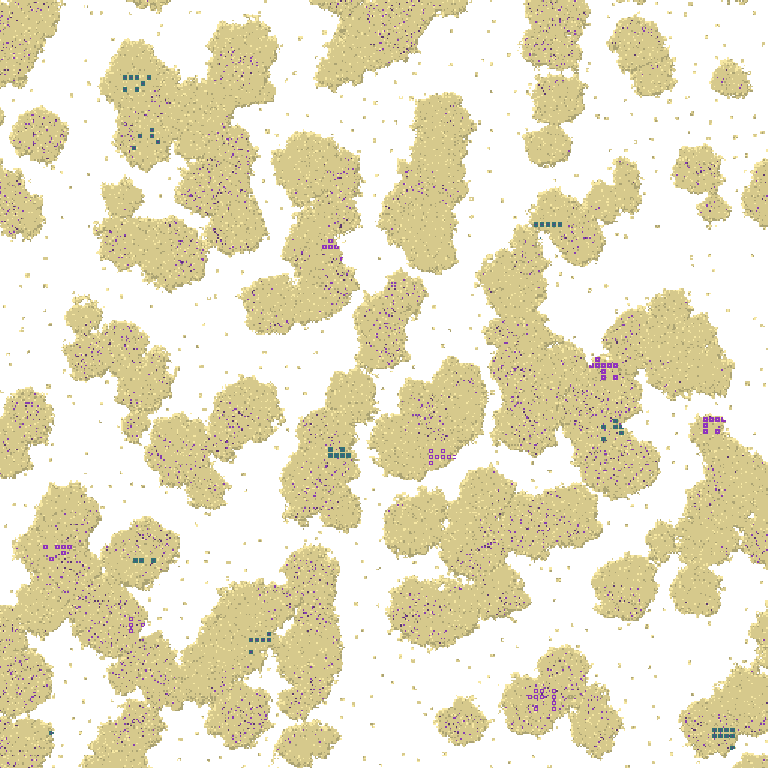
This texture is drawn by a Shadertoy shader. Its source:

```glsl
// Top-down block map of sandy floating islands with purple growth, ruins and stray rocks on white.

float hash(vec2 p) {
    vec3 q = fract(vec3(p.xyx) * 0.1031);
    q += dot(q, q.yzx + 33.33);
    return fract((q.x + q.y) * q.z);
}

vec2 hash2(vec2 p) {
    return vec2(hash(p + 57.3), hash(p + 113.9));
}

float noise(vec2 p) {
    vec2 i = floor(p), f = fract(p);
    f = f * f * (3.0 - 2.0 * f);
    return mix(mix(hash(i), hash(i + vec2(1, 0)), f.x),
               mix(hash(i + vec2(0, 1)), hash(i + vec2(1, 1)), f.x), f.y);
}

// Depth inside the islands in blocks: each is a bent chain of overlapping discs.
float islandDepth(vec2 p) {
    vec2 home = floor(p / 64.0);
    float depth = -100.0;
    for (int y = -1; y <= 1; y++)
    for (int x = -1; x <= 1; x++) {
        vec2 id = home + vec2(x, y);
        vec2 centre = (id + 0.08 + 0.84 * hash2(id)) * 64.0;
        float angle = mix(0.2, 2.3, hash(id + 201.7));
        vec2 along = vec2(cos(angle), sin(angle));
        int discs = 1 + int(6.0 * hash(id + 307.1));
        for (int k = 0; k < discs; k++) {
            vec2 seed = id + vec2(23.0 * float(k) + 401.0, 41.3);
            float stepOut = float(k) - 0.5 * float(discs - 1);
            vec2 disc = centre + along * stepOut * 14.0;
            if (discs > 1) disc += (hash2(seed) - 0.5) * 24.0;
            float radius = mix(10.0, 24.0, hash(seed));
            depth = max(depth, radius - length(p - disc));
        }
    }
    return depth + (noise(p / 7.0) - 0.5) * 7.0 + (noise(p / 2.6 + 70.0) - 0.5) * 4.0;
}

// Stray rocks two or three blocks wide, one at most per coarse cell.
bool isRock(vec2 block) {
    vec2 id = floor(block / 13.0);
    vec2 corner = floor(hash2(id + 19.0) * 10.0);
    vec2 size = 2.0 + floor(hash2(id + 83.0) * 1.6);
    vec2 q = block - id * 13.0 - corner;
    bool inside = all(greaterThanEqual(q, vec2(0))) && all(lessThan(q, size));
    return inside && hash(id + 5.5) < 0.6 && hash(block + 9.1) < 0.9;
}

// Ruins: a row and a few side rooms on a four-block lattice; alpha is coverage.
vec4 ruin(vec2 block) {
    vec2 id = floor(block / 64.0);
    vec2 q = block - id * 64.0 - floor(hash2(id + 31.0) * 40.0);
    vec2 room = floor(q / 4.0), tile = mod(q, 4.0);
    bool inside = all(greaterThanEqual(room, vec2(0))) && all(lessThan(room, vec2(5, 4)));
    bool built = hash(room + id * 29.0) < (room.y == 2.0 ? 0.75 : 0.22);
    bool wall = tile.x < 3.0 && tile.y < 3.0;
    if (!inside || !built || !wall || hash(id + 61.0) > 0.25) return vec4(0);
    bool middle = tile == vec2(1);
    vec3 teal = middle ? vec3(0.38, 0.25, 0.52) : vec3(0.20, 0.44, 0.46);
    vec3 purple = middle ? vec3(0.84, 0.79, 0.55) : vec3(0.56, 0.20, 0.74);
    return vec4(hash(id + 77.0) < 0.55 ? teal : purple, 1.0);
}

void mainImage(out vec4 fragColor, in vec2 fragCoord) {
    // The canvas is 512 blocks across.
    vec2 block = floor(fragCoord / iResolution.y * 512.0);
    vec2 p = block + 0.5;

    vec3 sand = vec3(0.84, 0.79, 0.55);
    vec3 lightSand = vec3(0.97, 0.91, 0.64);
    vec3 darkSand = vec3(0.67, 0.64, 0.45);
    vec3 color = vec3(1.0);

    float smoothDepth = islandDepth(p);
    float depth = smoothDepth + (hash(block + 3.7) - 0.5) * 1.4;
    float grain = hash(block + 611.3);

    if (depth > 0.0) {
        // Rims facing the upper left catch light, the opposite ones are dark.
        float facing = smoothDepth - islandDepth(p + vec2(-0.9, 1.8));
        float rim = 1.0 - smoothstep(1.0, 3.5, depth);
        float lightShare = 0.045 + 0.65 * rim * smoothstep(0.0, 1.2, facing);
        float darkShare = 0.04 + 0.65 * rim * smoothstep(0.0, 1.2, -facing);
        color = grain < lightShare ? lightSand : grain > 1.0 - darkShare ? darkSand : sand;

        // Purple plants grow in loose patches away from the shore.
        float patchiness = smoothstep(0.3, 0.65, noise(p / 26.0 + 40.0));
        float plantShare = 0.058 * patchiness * smoothstep(2.0, 5.0, depth);
        if (hash(block + 907.7) < plantShare)
            color = hash(block + 47.1) < 0.65 ? vec3(0.52, 0.24, 0.69) : vec3(0.35, 0.21, 0.43);

        vec4 building = ruin(block);
        color = mix(color, building.rgb, building.a);
    } else if (isRock(block)) {
        color = grain < 0.3 ? lightSand : grain > 0.85 ? darkSand : sand;
    }

    fragColor = vec4(color, 1.0);
}
```
